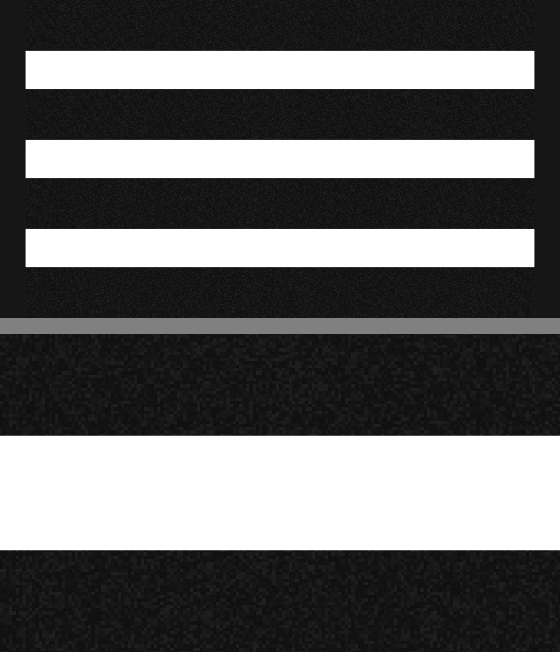
Top: the whole. Bottom: its middle third, enlarged.
Write a WebGL 1 fragment shader that draws this pattern.

```glsl
precision highp float;

uniform vec2 u_resolution;

// Lengths are fractions of the canvas height.
const float BAR_PERIOD = 0.28;
const vec2 BAR_HALF_SIZE = vec2(0.8, 0.06);
const float OUTER_BAR = 1.0;
const float GRAIN_ROWS = 290.0;

const vec3 CHARCOAL = vec3(0.088);
const vec3 WHITE = vec3(1.0);

float hash(vec2 p) {
    return fract(sin(dot(p, vec2(12.9898, 78.233))) * 43758.5453);
}

// Linear edge coverage of the band |x| < halfWidth.
float band(float x, float halfWidth, float pixel) {
    return clamp((halfWidth - abs(x)) / pixel + 0.5, 0.0, 1.0);
}

// Offset from the nearest of the bars numbered -last to last.
float repeatLimited(float y, float period, float last) {
    return y - period * clamp(floor(y / period + 0.5), -last, last);
}

// Fine speckle, mostly dark with a few lighter flecks.
float grain(vec2 cell) {
    float speck = hash(cell);
    return mix(-0.024, 0.036, speck * speck);
}

void main() {
    float pixel = 1.0 / u_resolution.y;
    vec2 uv = gl_FragCoord.xy * pixel;
    vec2 p = uv - 0.5 * u_resolution * pixel;

    // Grained panel between plain side margins
    float panel = band(p.x, BAR_HALF_SIZE.x, pixel);
    vec3 color = CHARCOAL + panel * grain(floor(uv * GRAIN_ROWS));

    // Three horizontal bars
    float barY = repeatLimited(p.y, BAR_PERIOD, OUTER_BAR);
    float bar = panel * band(barY, BAR_HALF_SIZE.y, pixel);
    color = mix(color, WHITE, bar);

    gl_FragColor = vec4(color, 1.0);
}
```
